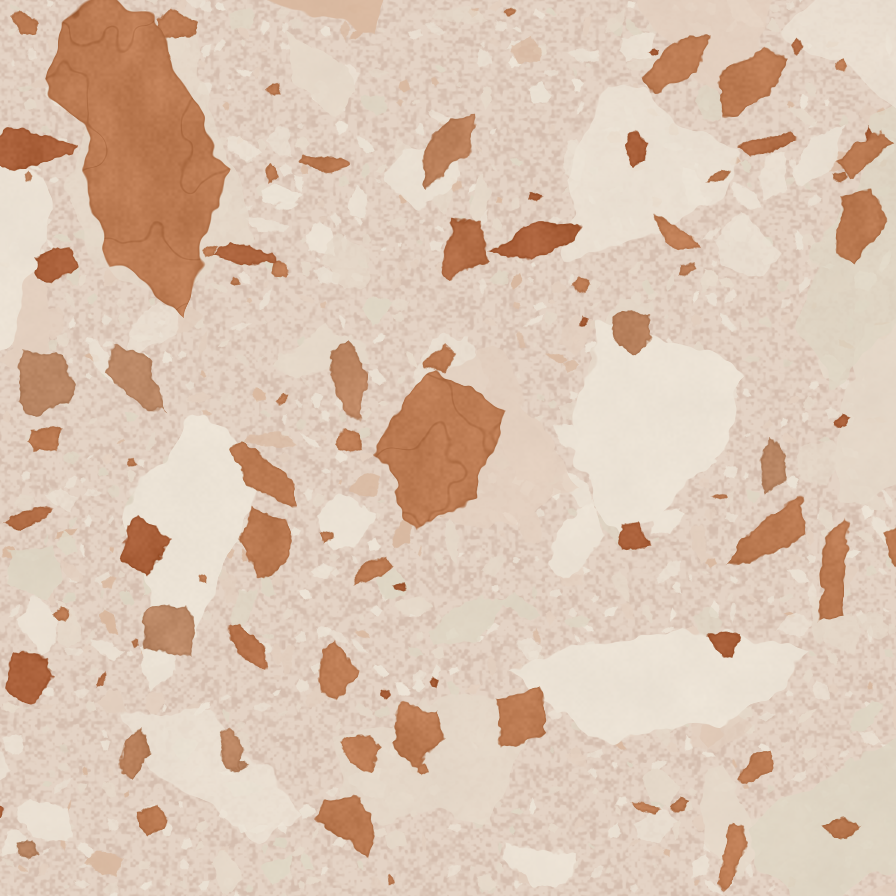
Write a Shadertoy shader that draws this texture.

```glsl
const float TAU = 6.28319;

// Palette
const vec3 MATRIX = vec3(0.895, 0.828, 0.772);
const vec3 MATRIX_GRAIN = vec3(0.835, 0.745, 0.685);
const vec3 WHITE = vec3(0.925, 0.890, 0.838);
const vec3 CREAM = vec3(0.900, 0.850, 0.790);
const vec3 BEIGE = vec3(0.890, 0.812, 0.748);
const vec3 SAGE = vec3(0.872, 0.838, 0.768);
const vec3 PEACH = vec3(0.850, 0.720, 0.620);
const vec3 RUST = vec3(0.740, 0.485, 0.325);
const vec3 RUST_PALE = vec3(0.735, 0.535, 0.400);
const vec3 RUST_DARK = vec3(0.665, 0.375, 0.225);

// Shape and surface
const int CHIP_SIDES = 5;
const float EDGE_WOBBLE = 0.16;
const float GRAIN_SCALE = 300.0;
const float RIM_WIDTH = 0.004;
const int BIG_RUST_COUNT = 2;

float hash(vec2 p) {
    return fract(sin(dot(p, vec2(127.1, 311.7))) * 43758.5453);
}

float noise(vec2 p) {
    vec2 i = floor(p), f = fract(p);
    f = f * f * (3.0 - 2.0 * f);
    return mix(mix(hash(i), hash(i + vec2(1, 0)), f.x),
               mix(hash(i + vec2(0, 1)), hash(i + vec2(1, 1)), f.x), f.y);
}

float fbm(vec2 p) {
    return 0.55 * noise(p) + 0.3 * noise(p * 2.1 + 7.3) + 0.15 * noise(p * 4.3 + 3.1);
}

float coverage(float d) {
    float pixel = 0.9 / iResolution.y;
    return 1.0 - smoothstep(-pixel, pixel, d);
}

// Signed distance to a stretched, irregular stone fragment
float chip(vec2 p, float radius, float stretch, float tilt, float seed) {
    float c = cos(tilt), s = sin(tilt);
    p = vec2(c * p.x + s * p.y, c * p.y - s * p.x);
    vec2 w = p / radius * 2.6 + seed;
    p += radius * EDGE_WOBBLE * (vec2(fbm(w), fbm(w + 31.7)) - 0.5) * 2.0;
    vec2 squash = vec2(1.0 / stretch, stretch);
    vec2 q = p * squash / radius;
    float d = (length(q) - 1.12) / stretch;
    for (int i = 0; i < CHIP_SIDES; i++) {
        float k = float(i);
        float a = TAU * (k + 0.7 * hash(vec2(seed, k + 2.0))) / float(CHIP_SIDES);
        vec2 n = vec2(cos(a), sin(a));
        float reach = mix(0.55, 1.0, hash(vec2(seed, k + 19.0)));
        d = max(d, (dot(q, n) - reach) / length(n * squash));
    }
    return d * radius;
}

// Pale stones: faint clouds inside
vec3 paleStone(vec2 uv, float pick) {
    vec3 c = pick < 0.36 ? WHITE : pick < 0.60 ? CREAM : pick < 0.78 ? BEIGE
           : pick < 0.91 ? SAGE : PEACH;
    return c + 0.03 * (fbm(uv * 22.0 + pick * 50.0) - 0.5)
             + 0.012 * (noise(uv * GRAIN_SCALE) - 0.5);
}

// Rust stones: clouds, fine grain, darker rim
vec3 rustStone(vec2 uv, float pick, float d) {
    vec3 c = mix(RUST, RUST_PALE, smoothstep(0.68, 0.78, pick));
    c = mix(RUST_DARK, c, smoothstep(0.16, 0.34, pick));
    c += 0.09 * (fbm(uv * vec2(34.0, 20.0) + pick * 40.0) - 0.5);
    c += 0.04 * (noise(uv * GRAIN_SCALE) - 0.5);
    return c - 0.06 * smoothstep(-RIM_WIDTH, 0.0, d);
}

// One size class of chips, scattered on a jittered grid; sizes in cell units
vec3 scatter(vec3 col, vec2 uv, float cells, float density, vec2 sizes,
             float layer, bool rust) {
    vec2 home = floor(uv * cells);
    for (int y = -1; y <= 1; y++)
    for (int x = -1; x <= 1; x++) {
        vec2 cell = home + vec2(x, y);
        vec2 key = cell + layer * 17.3;
        if (hash(key) > density) continue;
        vec2 jitter = vec2(hash(key + 3.7), hash(key + 8.1)) - 0.5;
        vec2 p = uv - (cell + 0.5 + 0.6 * jitter) / cells;
        float radius = mix(sizes.x, sizes.y, hash(key + 12.9)) / cells;
        float stretch = mix(1.0, 1.75, pow(hash(key + 21.3), 1.5));
        if (length(p) > 1.5 * radius * stretch) continue;
        float d = chip(p, radius, stretch, TAU * hash(key + 5.5), 90.0 * hash(key + 27.1));
        float pick = hash(key + 33.3);
        vec3 stone = rust ? rustStone(uv, pick, d) : paleStone(uv, pick);
        float opacity = rust ? 1.0 : mix(0.65, 1.0, hash(key + 41.9));
        col = mix(col, stone, coverage(d) * opacity);
    }
    return col;
}

void mainImage(out vec4 fragColor, in vec2 fragCoord) {
    vec2 uv = fragCoord / iResolution.y;

    // Speckled cement
    float grain = 0.6 * noise(uv * GRAIN_SCALE) + 0.4 * noise(uv * GRAIN_SCALE * 0.55 + 9.0);
    vec3 col = mix(MATRIX, MATRIX_GRAIN, smoothstep(0.35, 0.85, grain));

    // Pale aggregate, fine to coarse
    col = scatter(col, uv, 46.0, 0.45, vec2(0.12, 0.40), 1.0, false);
    col = scatter(col, uv, 21.0, 0.42, vec2(0.14, 0.42), 2.0, false);
    col = scatter(col, uv, 9.0, 0.45, vec2(0.18, 0.46), 3.0, false);
    col = scatter(col, uv, 3.3, 0.82, vec2(0.28, 0.48), 4.0, false);

    // Rust specks and chips
    col = scatter(col, uv, 24.0, 0.06, vec2(0.12, 0.24), 5.0, true);
    col = scatter(col, uv, 9.0, 0.60, vec2(0.13, 0.36), 6.0, true);

    // Large veined rust stones, shrinking along a diagonal
    for (int i = 0; i < BIG_RUST_COUNT; i++) {
        float k = float(i);
        vec2 p = uv - vec2(0.155 + 0.335 * k, 0.81 - 0.31 * k);
        float d = chip(p, 0.127 - 0.043 * k, 1.38, 1.85 - 0.85 * k, 4.0 + 9.0 * k);
        vec3 stone = rustStone(uv, 0.5, d);
        float vein = abs(fbm(uv * 13.0 + 5.0 * k) - 0.5);
        stone -= 0.06 * (1.0 - smoothstep(0.0, 0.02, vein));
        col = mix(col, stone, coverage(d));
    }

    fragColor = vec4(clamp(col, 0.0, 1.0), 1.0);
}
```
